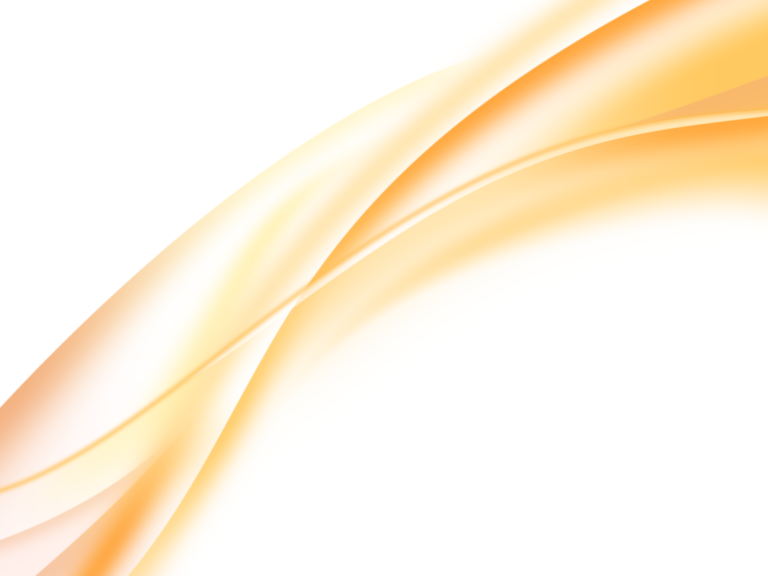
This background is drawn by a Shadertoy shader. Its source:

```glsl
#define WHITE  vec3(1.0, 1.0, 1.0)
#define CREAM  vec3(1.0, 0.94, 0.68)
#define PALE   vec3(1.0, 0.87, 0.60)
#define GOLD   vec3(1.0, 0.79, 0.38)
#define ORANGE vec3(1.0, 0.63, 0.19)
#define SALMON vec3(0.95, 0.67, 0.46)
#define BLUSH  vec3(1.0, 0.93, 0.91)
#define EDGE   0.0022

// Smooth quartic through five heights, evenly spaced over span.x..span.y
float curve(float x, vec2 span, float first, vec4 rest) {
    float t = 4.0 * (x - span.x) / (span.y - span.x);
    vec4 d1 = rest - vec4(first, rest.xyz);
    vec3 d2 = d1.yzw - d1.xyz;
    vec2 d3 = d2.yz - d2.xy;
    float d4 = d3.y - d3.x;
    return first + t * (d1.x + (t - 1.0) / 2.0 * (d2.x
         + (t - 2.0) / 3.0 * (d3.x + (t - 3.0) / 4.0 * d4)));
}

// Signed distance to the curve, positive on the side of growing p.y
float offsetFrom(vec2 p, vec2 span, float first, vec4 rest) {
    float h = 0.002;
    float y = curve(p.x, span, first, rest);
    float slope = (curve(p.x + h, span, first, rest) - y) / h;
    return (p.y - y) * inversesqrt(1.0 + slope * slope);
}

float glow(float d, float width) {
    return exp(-d * d / (width * width));
}

float inside(float d) {
    return smoothstep(-EDGE, EDGE, d);
}

// Crisp on one side, fading inward on the other
float lip(float d, float width) {
    return inside(d) * glow(max(d, 0.0), width);
}

float falling(float a, float b, float x) {
    return 1.0 - smoothstep(a, b, x);
}

void mainImage(out vec4 fragColor, in vec2 fragCoord) {
    vec2 p = fragCoord / iResolution.xy * vec2(4.0 / 3.0, 1.0);
    vec2 q = p.yx;
    vec3 col = WHITE;

    // Guide curves: the flat ones run along x, the steep ones along y
    float veil   = -offsetFrom(p, vec2(0.0, 0.868), 0.292, vec4(0.507, 0.686, 0.825, 0.913));
    float thread = offsetFrom(p, vec2(0.0, 1.333), 0.148, vec4(0.349, 0.595, 0.755, 0.809));
    float sash   = -offsetFrom(p, vec2(0.333, 1.333), 0.344, vec4(0.519, 0.674, 0.762, 0.799));
    float crest  = -offsetFrom(p, vec2(0.417, 1.333), 0.188, vec4(0.491, 0.639, 0.722, 0.766));
    float hem    = offsetFrom(p, vec2(0.417, 1.333), 0.181, vec4(0.431, 0.535, 0.590, 0.592));
    float fold   = -offsetFrom(p, vec2(0.0, 0.333), 0.0625, vec4(0.097, 0.141, 0.198, 0.274));
    float flap   = -offsetFrom(p, vec2(1.042, 1.333), 0.769, vec4(0.792, 0.816, 0.842, 0.868));
    float blade  = offsetFrom(q, vec2(0.0, 1.0), 0.222, vec4(0.385, 0.531, 0.753, 1.128));
    float stream = offsetFrom(q, vec2(0.0, 1.0), 0.160, vec4(0.309, 0.472, 0.701, 1.024));
    float wisp   = offsetFrom(q, vec2(0.25, 0.77), 0.278, vec4(0.347, 0.413, 0.503, 0.686));
    float root   = offsetFrom(q, vec2(0.0, 0.34), 0.061, vec4(0.156, 0.243, 0.318, 0.377));

    // Translucent veil at the left
    float along = smoothstep(0.0, 0.5, p.x);
    col = mix(col, BLUSH, 0.55 * inside(veil) * falling(0.0, 0.3, p.x));
    col = mix(col, mix(SALMON, CREAM, along),
              lip(veil, mix(0.075, 0.032, along)) * mix(0.9, 0.55, along) * falling(0.7, 0.88, p.x));

    // Folds in the lower left corner
    float cornerFade = falling(0.18, 0.34, p.x);
    col = mix(col, BLUSH, 0.7 * inside(fold) * cornerFade);
    col = mix(col, SALMON, 0.38 * lip(fold, 0.022) * cornerFade);
    col = mix(col, CREAM, 0.6 * lip(-thread, 0.07) * smoothstep(0.0, 0.2, p.x) * falling(0.3, 0.42, p.x));
    col = mix(col, mix(SALMON, GOLD, smoothstep(0.0, 0.2, p.y)),
              0.6 * lip(root, 0.06) * falling(0.18, 0.33, p.y));

    // Soft streaks
    col = mix(col, CREAM, 0.8 * glow(wisp, mix(0.042, 0.018, smoothstep(0.3, 0.75, p.y)))
              * smoothstep(0.15, 0.32, p.y) * falling(0.6, 0.79, p.y));
    float rise = smoothstep(0.03, 0.32, p.y);
    col = mix(col, mix(ORANGE, PALE, rise), mix(0.85, 0.72, rise) * glow(stream, 0.031));

    // Upper ribbon: gold field, salmon flap, dark leading edge
    float aboveThread = inside(thread);
    float field = smoothstep(0.035, 0.17, blade) * smoothstep(0.6, 1.08, p.x);
    col = mix(col, mix(PALE, GOLD, smoothstep(0.9, 1.25, p.x)), field * aboveThread);
    col = mix(col, SALMON, 0.55 * lip(flap, 0.08) * aboveThread * smoothstep(1.0, 1.2, p.x));
    float climb = smoothstep(0.35, 1.0, p.y);
    vec3 bladeColor = mix(mix(PALE, GOLD, smoothstep(0.0, 0.3, p.y)), ORANGE, smoothstep(0.35, 0.85, p.y));
    col = mix(col, bladeColor, 0.93 * lip(blade, mix(0.036, 0.055, climb)));

    // Lower ribbon: pale sash, golden crest, feathered hem
    float feather = smoothstep(0.0, mix(0.035, 0.16, smoothstep(0.45, 1.33, p.x)), hem);
    float belowSash = inside(sash);
    float sashFade = smoothstep(0.33, 0.6, p.x);
    col = mix(col, mix(PALE, GOLD, smoothstep(0.7, 1.2, p.x)),
              0.75 * belowSash * glow(max(sash, 0.0), 0.09) * sashFade * inside(blade));
    col = mix(col, GOLD, 0.95 * belowSash * feather * smoothstep(-0.01, 0.055, crest)
              * smoothstep(0.40, 0.56, p.x));
    col = mix(col, ORANGE, 0.85 * lip(sash, 0.045) * smoothstep(0.85, 1.25, p.x));

    // Bright gap and fine thread across the middle
    float gap = inside(-thread) * inside(-sash) * smoothstep(0.2, 0.4, p.x);
    col = mix(col, mix(WHITE, PALE, smoothstep(0.6, 1.1, p.x)), 0.7 * gap);
    col = mix(col, mix(GOLD, ORANGE, 0.3), 0.6 * glow(thread, 0.0055));

    fragColor = vec4(col, 1.0);
}
```
